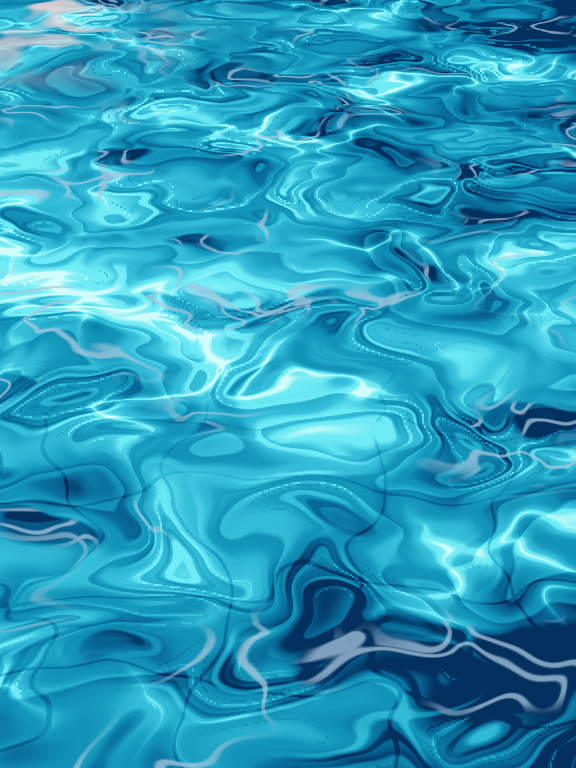
Write a WebGL 2 fragment shader that draws this texture.

```glsl
#version 300 es
precision highp float;
// Sunlit pool water seen at a slant: folded ripples, caustics, reflections and tile joints.

uniform vec2 u_resolution;
out vec4 fragColor;

// Palette, dark to light
const vec3 NAVY   = vec3(0.01, 0.19, 0.37);
const vec3 DEEP   = vec3(0.03, 0.41, 0.59);
const vec3 MID    = vec3(0.07, 0.58, 0.72);
const vec3 LIGHT  = vec3(0.20, 0.74, 0.85);
const vec3 BRIGHT = vec3(0.43, 0.92, 0.96);
const vec3 GLINT  = vec3(0.82, 0.99, 0.98);
const vec3 SKY    = vec3(0.66, 0.78, 0.87);
const vec3 BLUSH  = vec3(0.92, 0.82, 0.84);

// View and surface
const float HORIZON      = 1.65;  // height of the vanishing line
const float RIPPLE_SCALE = 9.0;   // ripples per unit at distance one
const float FLATTEN      = 2.4;   // foreshortening of the ripples
const float BEND         = 1.1;   // strength of the surface distortion
const float FOLD_COUNT   = 3.2;   // nested bands per ripple
const float FOLD_DEPTH   = 0.34;
const float CREST_GAIN   = 0.34;
const float SWELL_GAIN   = 0.72;
const float RIPPLE_GAIN  = 0.5;
const float DETAIL_GAIN  = 0.3;
const float CAUSTIC_GAIN = 0.62;
const float SHADOW_GAIN  = 0.62;
const float JOINT_GAIN   = 0.2;

// Integer hash giving a gradient in -1..1
vec2 hashGradient(ivec2 cell) {
  uvec2 v = uvec2(cell) * 1664525u + 1013904u;
  v.x += v.y * 1664525u;
  v.y += v.x * 1664525u;
  v ^= v >> 16u;
  v.x += v.y * 1664525u;
  v.y += v.x * 1664525u;
  v ^= v >> 16u;
  return vec2(v & 65535u) / 32767.5 - 1.0;
}

float noise(vec2 p) {
  ivec2 i = ivec2(floor(p));
  vec2 f = fract(p);
  vec2 u = f * f * f * (f * (f * 6.0 - 15.0) + 10.0);
  float a = dot(hashGradient(i), f);
  float b = dot(hashGradient(i + ivec2(1, 0)), f - vec2(1, 0));
  float c = dot(hashGradient(i + ivec2(0, 1)), f - vec2(0, 1));
  float d = dot(hashGradient(i + ivec2(1, 1)), f - vec2(1, 1));
  return mix(mix(a, b, u.x), mix(c, d, u.x), u.y);
}

vec2 noise2(vec2 p) { return vec2(noise(p), noise(p + 17.4)); }

// Smooth line where v crosses zero
float contour(float v, float width) {
  float soft = fwidth(v);
  return 1.0 - smoothstep(width * 0.4, width + soft, abs(v));
}

// Sawtooth with a softened drop
float foldedBand(float v) {
  float f = fract(v);
  float drop = clamp(fwidth(v) * 1.3, 0.08, 0.9);
  return f - smoothstep(1.0 - drop, 1.0, f);
}

vec3 waterColor(float t) {
  vec3 c = mix(NAVY, DEEP, smoothstep(-0.02, 0.19, t));
  c = mix(c, MID, smoothstep(0.17, 0.43, t));
  c = mix(c, LIGHT, smoothstep(0.43, 0.73, t));
  c = mix(c, BRIGHT, smoothstep(0.73, 0.97, t));
  return mix(c, GLINT, smoothstep(1.02, 1.45, t));
}

// Broad light: bright left and centre, dark far right and near edge
float broadLight(vec2 p) {
  float t = 0.47;
  t -= 0.3 * smoothstep(0.2, 0.75, p.x) * smoothstep(0.5, 0.95, p.y);
  t -= 0.34 * smoothstep(0.18, 0.0, p.y);
  t -= 0.3 * smoothstep(0.45, 0.75, p.x) * smoothstep(0.36, 0.15, p.y);
  vec2 bright = p - vec2(0.2, 0.6);
  return t + 0.2 * exp(-8.0 * dot(bright, bright));
}

void main() {
  vec2 p = gl_FragCoord.xy / u_resolution.y;
  vec2 q = vec2(p.x - 0.375, FLATTEN) * RIPPLE_SCALE / (HORIZON - p.y);
  vec2 bend = BEND * noise2(q * 0.6) + 0.35 * noise2(q * 1.6 + 5.0);
  vec2 b = q + bend;

  // Swells with nested folds, each fold edged by a thin crest
  float swell = noise(b * 0.5);
  float ripple = noise(b * 0.85 + swell + 7.3);
  float detail = noise(b * 2.0 + ripple * 2.0);
  float folds = ripple * FOLD_COUNT + swell * 1.6 + detail * 0.25;
  float band = foldedBand(folds);
  float tone = broadLight(p) + SWELL_GAIN * swell + RIPPLE_GAIN * ripple;
  tone += FOLD_DEPTH * (band - 0.45) + DETAIL_GAIN * detail;
  float crestArea = smoothstep(-0.1, 0.25, noise(q * 0.7 + 61.0));
  tone += CREST_GAIN * crestArea * contour(fract(folds + 0.13) - 0.5, 0.07);
  tone -= 0.2 * crestArea * contour(fract(folds + 0.3) - 0.5, 0.05);

  // Caustic web, strong only in patches
  float web = abs(noise(b * 0.8 + 31.0) + 0.35 * noise(b * 1.9 + 11.0));
  float lit = smoothstep(-0.1, 0.35, noise(q * 0.4 + 50.0));
  tone += CAUSTIC_GAIN * lit * (0.7 * exp(-8.0 * web) + exp(-32.0 * web));

  // Dark slivers on steep wave faces
  float face = noise(q * vec2(0.5, 0.85) + bend * 0.8 + 83.0);
  float shadow = smoothstep(0.19, 0.33, face + 0.25 * detail);
  tone -= SHADOW_GAIN * shadow * (0.45 + 0.8 * band);

  // Tile joints in the near water
  vec2 tile = abs(fract(b * 0.75) - 0.5);
  float joint = max(contour(tile.x, 0.012), contour(tile.y, 0.012));
  tone -= JOINT_GAIN * joint * smoothstep(0.65, 0.25, p.y);
  vec3 color = waterColor(tone);

  // Sky reflected along thin rims and inside the slivers
  float rimArea = smoothstep(0.0, 0.25, noise(q * 0.6 + 120.0));
  float rim = contour(noise(b * 0.8 + 70.0) + 0.2 * detail - 0.08, 0.022) * rimArea;
  float streak = contour(noise(b * 2.0 + 40.0), 0.045) * shadow;
  color = mix(color, SKY, 0.75 * max(rim, streak));

  // Warm sheen in the far left corner
  float corner = smoothstep(0.36, 0.0, length((p - vec2(0.0, 1.0)) * vec2(1.0, 2.2)));
  float sheen = smoothstep(-0.1, 0.25, noise(b * 1.3 + 9.0));
  color = mix(color, BLUSH, corner * sheen);
  fragColor = vec4(color, 1.0);
}
```
